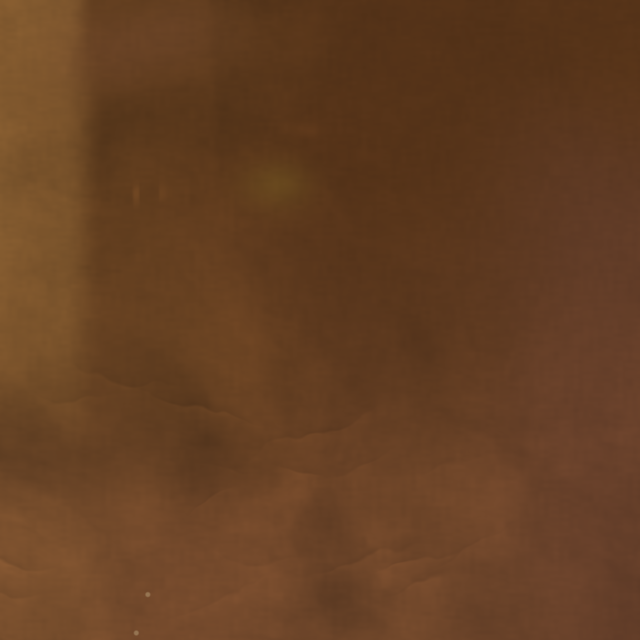
Give the GLSL for this texture, as a WebGL 1 fragment shader.

```glsl
precision highp float;
// Dim brown cloth or paper: a golden strip at the left, deep umber above and
// russet below. Broad gradients are clouded by warped noise, then overlaid with
// soft glows, short one-sided creases, faint weave and a few specks.
uniform vec2 u_resolution;

const vec3 DEEP   = vec3(0.335, 0.200, 0.095);
const vec3 OLIVE  = vec3(0.395, 0.255, 0.125);
const vec3 RUSSET = vec3(0.430, 0.272, 0.162);
const vec3 PLUM   = vec3(0.385, 0.238, 0.160);
const vec3 TAN    = vec3(0.475, 0.312, 0.175);
const vec3 GOLD   = vec3(0.510, 0.355, 0.185);
const vec3 GLOW   = vec3(0.420, 0.300, 0.120);
const vec3 SPECK  = vec3(0.620, 0.500, 0.360);
const float STRIP_EDGE = 0.130;
const float STRIP_BLUR = 0.020;
const float CLOUD_CONTRAST = 0.30;
const float CREASE_CONTRAST = 0.115;
const float WRINKLE_CONTRAST = 0.075;
const float WEAVE_CONTRAST = 0.030;
const int CREASES = 18;
const int PATCHES = 12;

float hash(vec2 p) {
  vec3 q = fract(vec3(p.xyx) * 0.1031);
  q += dot(q, q.yzx + 33.33);
  return fract((q.x + q.y) * q.z);
}

float noise(vec2 p) {
  vec2 i = floor(p), f = fract(p);
  f = f * f * f * (f * (f * 6.0 - 15.0) + 10.0);
  return mix(mix(hash(i), hash(i + vec2(1.0, 0.0)), f.x),
             mix(hash(i + vec2(0.0, 1.0)), hash(i + vec2(1.0, 1.0)), f.x), f.y);
}

float fbm(vec2 p) {
  float sum = 0.0, amp = 0.5;
  for (int i = 0; i < 5; i++) {
    sum += amp * noise(p);
    p = mat2(0.8, 0.6, -0.6, 0.8) * p * 2.03 + 7.1;
    amp *= 0.48;
  }
  return sum;
}

// Soft elliptical spot, 1 at its centre.
float spot(vec2 p, vec2 centre, vec2 radius) {
  vec2 d = (p - centre) / radius;
  return exp(-dot(d, d));
}

// Short crease, lit below its edge and shaded just above it.
float crease(vec2 p, vec2 centre, float tilt, float len) {
  vec2 d = p - centre;
  float bend = 0.030 * (noise(p * 14.0 + centre * 40.0) - 0.5)
             + 0.010 * (noise(p * 45.0) - 0.5);
  float h = d.y - tilt * d.x - bend;
  float along = exp(-pow(d.x / len, 2.0) * 2.0);
  float lit = exp(min(h, 0.0) / 0.028) * smoothstep(0.003, -0.003, h);
  float shade = exp(-max(h, 0.0) / 0.009) * smoothstep(-0.003, 0.003, h);
  return along * (lit - 0.8 * shade);
}

// Broad colour fields; w is the position shifted by noise.
vec3 baseColour(vec2 p, vec2 w) {
  vec3 c = mix(RUSSET, DEEP, smoothstep(0.06, 0.80, w.y));
  c = mix(c, OLIVE, 0.7 * smoothstep(0.60, 0.15, w.x) * smoothstep(0.15, 0.5, w.y));
  c = mix(c, PLUM, 0.85 * smoothstep(0.66, 1.0, w.x) * smoothstep(0.95, 0.6, w.y));
  c = mix(c, TAN, 0.75 * smoothstep(0.34, 0.0, w.x) * smoothstep(0.60, 0.2, w.y));
  float blur = STRIP_BLUR * (0.7 + 1.2 * noise(vec2(p.y * 6.0, 4.0)));
  float strip = smoothstep(STRIP_EDGE + blur, STRIP_EDGE - blur, p.x);
  float fade = smoothstep(0.28, 0.62, w.y) * (0.62 + 0.5 * noise(w * vec2(9.0, 5.0)));
  return mix(c, GOLD, strip * min(fade, 1.0));
}

void main() {
  vec2 p = gl_FragCoord.xy / u_resolution;
  vec2 warp = vec2(fbm(p * 3.0), fbm(p * 3.0 + 19.0)) - 0.45;
  vec3 col = baseColour(p, p + 0.22 * warp);

  // Clouding, stronger toward the left and bottom.
  float cloud = fbm(p * vec2(5.0, 5.6) + warp * 1.8 + 3.0) - 0.46;
  float calm = smoothstep(0.35, 0.75, p.x) * smoothstep(0.3, 0.6, p.y);
  float busy = 1.0 - 0.7 * calm;
  float light = 1.0 + CLOUD_CONTRAST * cloud * busy;

  // Fine slanted wrinkles, kept to scattered areas.
  vec2 slant = mat2(0.94, 0.34, -0.34, 0.94) * p;
  float wrinkle = fbm(slant * vec2(16.0, 38.0) + warp * 5.0) - 0.46;
  light += WRINKLE_CONTRAST * wrinkle * busy * (0.4 + 1.2 * noise(p * 7.0 + 5.0));

  // Scattered dim and bright patches in the lower half.
  for (int i = 0; i < PATCHES; i++) {
    float k = float(i);
    vec2 at = vec2(hash(vec2(k, 3.0)), 0.48 * hash(vec2(k, 8.0)));
    vec2 size = 0.035 + 0.05 * vec2(hash(vec2(k, 5.0)), hash(vec2(k, 6.0)));
    light += (mod(k, 3.0) < 1.5 ? -0.08 : 0.09) * spot(p + 0.12 * warp, at, size);
  }

  // Creases in the lower part and one tall, soft drape edge above.
  for (int i = 0; i < CREASES; i++) {
    float k = float(i);
    vec2 at = vec2(0.75 * hash(vec2(k, 21.0)), 0.06 + 0.36 * hash(vec2(k, 34.0)));
    float tilt = 0.9 * (hash(vec2(k, 55.0)) - 0.45);
    float len = 0.035 + 0.07 * hash(vec2(k, 89.0));
    light += CREASE_CONTRAST * (0.3 + 0.7 * hash(vec2(k, 13.0))) * crease(p, at, tilt, len);
  }
  float drape = p.x - 0.325 - 0.03 * (noise(vec2(p.y * 5.0, 2.0)) - 0.5);
  light -= 0.07 * smoothstep(-0.012, 0.012, drape) * exp(-max(drape, 0.0) / 0.05)
         * smoothstep(0.65, 0.8, p.y);
  col *= light;

  // Glow and pale fleck above centre, russet and dusk beside the strip.
  col = mix(col, GLOW, 0.75 * spot(p + 0.06 * warp, vec2(0.445, 0.705), vec2(0.050, 0.038)));
  col *= 1.0 + 0.14 * spot(p + 0.05 * warp, vec2(0.49, 0.80), vec2(0.032, 0.014));
  col = mix(col, RUSSET, 0.6 * spot(p + 0.2 * warp, vec2(0.22, 0.94), vec2(0.09, 0.08)));
  col *= 1.0 - 0.12 * spot(p + 0.2 * warp, vec2(0.24, 0.79), vec2(0.09, 0.07));

  // Ragged upright streaks, then the weave.
  float streak = smoothstep(0.5, 0.9, noise(vec2(p.x * 75.0, p.y * 14.0)));
  col *= 1.0 + 0.22 * streak * spot(p, vec2(0.225, 0.695), vec2(0.040, 0.016));
  float weave = noise(p * vec2(60.0, 170.0)) + noise(p * vec2(130.0, 45.0)) - 1.0;
  col *= 1.0 + WEAVE_CONTRAST * weave;

  // Small pale specks near the lower edge.
  for (int i = 0; i < 2; i++) {
    vec2 at = vec2(0.213, 0.011) + float(i) * vec2(0.018, 0.060);
    col = mix(col, SPECK, 0.8 * smoothstep(0.0055, 0.002, length(p - at)));
  }
  gl_FragColor = vec4(col, 1.0);
}
```
